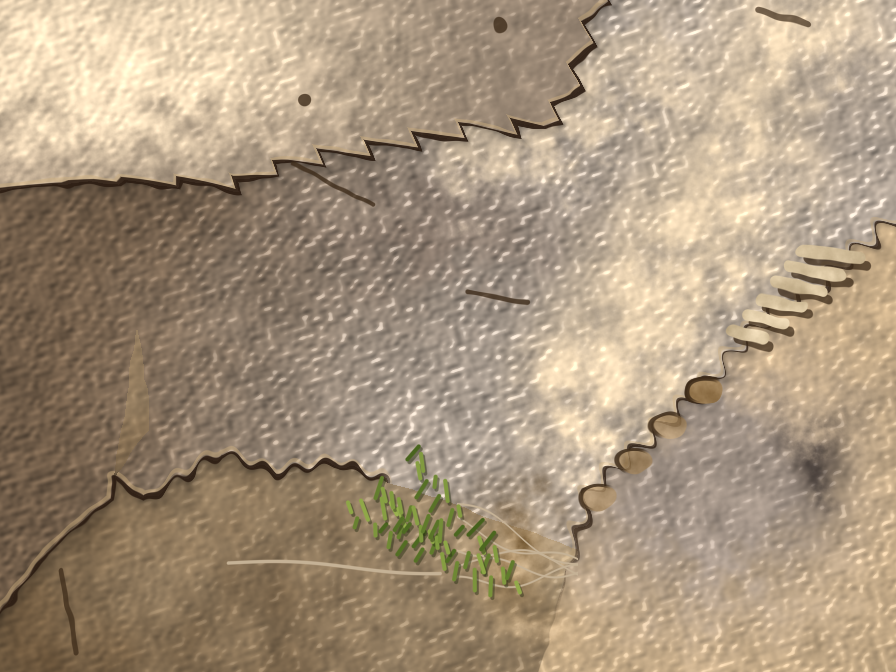
This texture is drawn by a Shadertoy shader. Its source:

```glsl
vec3 col;

void paint(vec3 tint, float amount) { col = mix(col, tint, clamp(amount, 0., 1.)); }

float hash(vec2 p) { return fract(sin(dot(p, vec2(127.1, 311.7))) * 43758.5453); }

float noise(vec2 p) {
  vec2 i = floor(p), f = fract(p);
  f *= f * (3. - 2. * f);
  return mix(mix(hash(i), hash(i + vec2(1, 0)), f.x),
             mix(hash(i + vec2(0, 1)), hash(i + 1.), f.x), f.y);
}

float fbm(vec2 p) {
  float sum = 0.;
  for (float amp = .5; amp > .03; amp *= .5) {
    sum += amp * noise(p);
    p = mat2(1.6, 1.2, -1.2, 1.6) * p + 7.3;
  }
  return sum;
}

float segment(vec2 p, vec4 ends) {
  vec2 e = ends.zw - ends.xy, q = p - ends.xy;
  return length(q - e * clamp(dot(q, e) / dot(e, e), 0., 1.));
}

float stroke(float d, float width) {
  float px = .8 / iResolution.y;
  return 1. - smoothstep(width - px, width + px, d);
}

float line(vec2 p, vec4 ends, float width) { return stroke(segment(p, ends), width); }

float blob(vec2 p, vec4 place) {
  p = (p - place.xy) / place.zw;
  return exp(-dot(p, p));
}

// Distance to a polyline, positive on its left
float seam(vec2 p, vec2 path[9]) {
  float best = 9.;
  for (int i = 0; i < 8; i++) {
    vec2 e = path[i + 1] - path[i], q = p - path[i];
    float d = segment(p, vec4(path[i], path[i + 1]));
    if (d < abs(best)) best = e.x * q.y < e.y * q.x ? -d : d;
  }
  return best;
}

// Shadow, lip and gap of a raised plate
void ledge(float d, float width, float mask) {
  col *= 1. - .38 * mask * exp(-abs(d) / .012) * step(d, 0.);
  paint(vec3(.8, .68, .49), .45 * mask * stroke(abs(d - .007), .003));
  paint(vec3(.17, .11, .07), .9 * mask * stroke(abs(d), width));
}

void mainImage(out vec4 fragColor, in vec2 fragCoord) {
  vec2 p = fragCoord / iResolution.y;
  float broad = fbm(p * 7.) - .5, fine = fbm(p * 32.) - .5, ragged = noise(p * 38.);
  vec2 w = p + .006 * (vec2(noise(p * 50.), ragged) - .5), s = p + .16 * vec2(broad, fine);

  // Toothed seams
  float upper = seam(w, vec2[9](vec2(-.02, .715), vec2(.14, .73), vec2(.35, .725), vec2(.43, .755),
    vec2(.57, .78), vec2(.7, .805), vec2(.81, .81), vec2(.85, .86), vec2(.9, 1.02)));
  float lower = seam(w, vec2[9](vec2(-.02, .06), vec2(.07, .175), vec2(.165, .257), vec2(.17, .29),
    vec2(.215, .257), vec2(.33, .325), vec2(.41, .297), vec2(.5, .312), vec2(.575, .285)));
  float right = seam(w, vec2[9](vec2(1.35, .69), vec2(1.23, .585), vec2(1.14, .53), vec2(1.06, .435),
    vec2(.97, .35), vec2(.88, .27), vec2(.86, .2), vec2(.84, .13), vec2(.8, -.01)));
  float tooth = fract((p.x + p.y) * 12.);
  upper += .026 * (min(tooth * 1.2, 6. - 6. * tooth) - .5) * smoothstep(0., .5, p.x);
  lower += .006 * sin(p.x * 140.) * smoothstep(.16, .3, p.x);
  right += .013 * sin((p.x + p.y) * 90.) * smoothstep(.1, .25, p.y);

  // Middle plate
  vec3 cream = vec3(.91, .82, .69), dark = vec3(.24, .17, .1);
  col = mix(vec3(.45, .37, .29), vec3(.68, .63, .58), smoothstep(.05, .72, s.x - .25 * s.y + .1));
  paint(vec3(.49, .42, .37), .6 * blob(s, vec4(.63, .65, .2, .08)));
  float band = max(smoothstep(.21, .04, segment(s, vec4(1.22, .92, .89, .45))),
    .7 * smoothstep(.12, .02, segment(s, vec4(.72, .78, 1, .9))));
  paint(cream, band * (.85 + 1.2 * fine));
  paint(vec3(.63, .58, .53), .85 * blob(s, vec4(1.3, .82, .11, .1)));

  // Lower, upper and right plates
  float onTop = stroke(-upper, 0.), onBase = stroke(lower, 0.), onRight = stroke(-right, 0.);
  float grain = (1. - .55 * band) * (1. - .45 * max(onTop, max(onBase, onRight)));
  paint(mix(vec3(.5, .41, .3), vec3(.63, .55, .44), s.x + broad), onBase);
  paint(vec3(.58, .51, .44), onTop);
  paint(cream + .04, onTop * 1.25 * blob(s, vec4(.14, .93, .38, .19)));
  paint(vec3(.81, .7, .55), onRight);
  paint(vec3(.66, .6, .55), onRight * 1.3 * blob(s, vec4(1.04, .28, .2, .18)));
  paint(vec3(.24, .21, .2), .85 * blob(s, vec4(1.2, .295, .045, .055)));

  // Pebbled relief with wet glints
  vec2 g = mat2(.95, -.3, .3, .95) * p * vec2(105, 140);
  float relief = noise(g) - noise(g + vec2(-.5, .7));
  col *= 1. + .34 * grain * relief + .32 * fine + .22 * broad;
  col += .16 * grain * smoothstep(.25, .6, relief) * smoothstep(0., .6, p.x);

  // Seam edges and torn flap
  ledge(upper, .001 + .006 * ragged, 1.);
  ledge(lower, .001 + .007 * ragged * ragged, smoothstep(.6, .56, p.x));
  ledge(-right, .006 * ragged, .85 * smoothstep(.05, .25, p.y));
  paint(dark, .8 * line(w, vec4(.435, .755, .555, .695), .003));
  paint(dark, .7 * line(w, vec4(1.13, .985, 1.2, .965), .005));

  // Pale fingers and curled lobes
  for (float k = 0.; k < 6.; k++) {
    vec2 a = vec2(1.09 + .021 * k, .507 + .024 * k), q = w - vec2(.89, .26) - .053 * min(k, 3.);
    vec4 finger = vec4(a, a + vec2(.045 + .008 * k, -.012));
    paint(dark, .75 * line(w + vec2(-.01, .012), finger, .007));
    paint(vec3(.86, .78, .64) + .4 * fine, line(w, finger, .009));
    float rim = length(q * vec2(.8, 1.2)) - .022;
    paint(vec3(.68, .56, .4) + .4 * fine, .75 * stroke(rim, 0.));
    paint(dark, .85 * stroke(abs(rim), .003) * smoothstep(-.012, .012, q.y - q.x));
  }

  // Husk, strands, straw, twig and slit
  paint(vec3(.68, .55, .37) + fine, .6 * blob(s, vec4(.79, .16, .07, .1)));
  for (float k = 0.; k < 5.; k++) {
    float x = p.x - .68, y = p.y - .25 + .03 * k + x * (.5 - .15 * k) - .012 * sin(x * 35. + k * 2.);
    paint(cream * .85, step(abs(x - .09), .09) * stroke(abs(y), .0015));
  }
  paint(cream * .85, line(p - vec2(0, .005 * sin(p.x * 18.)), vec4(.34, .163, .655, .15), .0025));
  paint(dark, .75 * line(w, vec4(.09, .15, .115, .03), .004));
  paint(dark, .8 * line(w, vec4(.695, .566, .785, .549), .0035));
  paint(dark, .8 * stroke(min(length(w - vec2(.743, .963)), length(w - vec2(.452, .85))), .01));

  // Moss leaflets along three stems
  for (int i = 0; i < 54; i++) {
    float r = hash(vec2(i, 3)), turn = (i % 2 == 0 ? .8 : 3.9) + 1.3 * r;
    vec4 stem = i < 18 ? vec4(.61, .32, .765, .13)
      : i < 36 ? vec4(.52, .235, .73, .14) : vec4(.56, .26, .66, .19);
    vec2 root = mix(stem.xy, stem.zw, float(i % 18) / 17.) + .008 * (r - .5);
    vec4 leaf = vec4(root, root + (.014 + .018 * hash(vec2(i, 8))) * vec2(cos(turn), sin(turn)));
    paint(vec3(.17, .19, .08), .5 * line(p + vec2(-.003, .004), leaf, .003));
    paint(mix(vec3(.27, .38, .11), vec3(.61, .7, .31), r), line(p, leaf, .003));
  }
  fragColor = vec4(col, 1);
}
```
